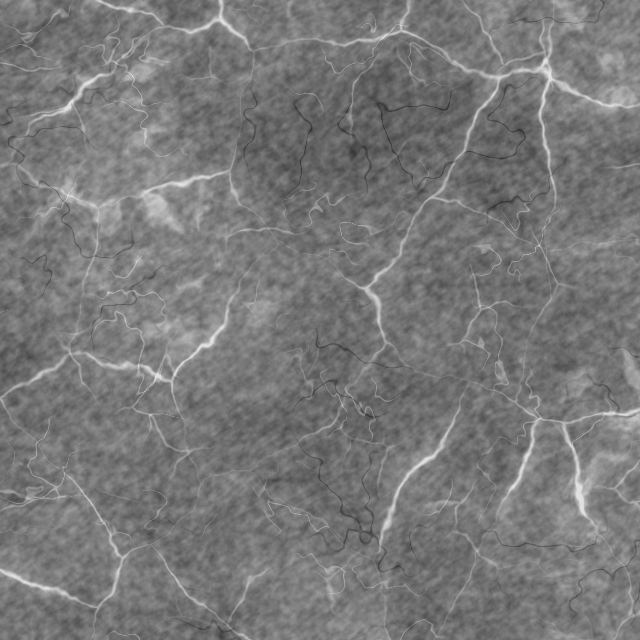
Reproduce this texture procedurally as a WebGL 2 fragment shader.

```glsl
#version 300 es
precision highp float;
// Grey marble: mottled stone crossed by pale veins, hairline cracks and cloudy mineral patches.
uniform vec2 u_resolution;
out vec4 fragColor;

vec2 hash2(vec2 p) {
    vec3 q = fract(p.xyx * vec3(0.1031, 0.1030, 0.0973));
    q += dot(q, q.yzx + 33.33);
    return fract((q.xx + q.yz) * q.zy);
}

float cornerSlope(vec2 cell, vec2 offset) {
    float angle = 6.2832 * hash2(cell).x;
    return dot(vec2(cos(angle), sin(angle)), offset);
}

float gradientNoise(vec2 p) {
    vec2 i = floor(p), f = fract(p), e = vec2(1.0, 0.0);
    vec2 u = f * f * f * (f * (f * 6.0 - 15.0) + 10.0);
    return mix(mix(cornerSlope(i, f), cornerSlope(i + e, f - e), u.x),
               mix(cornerSlope(i + e.yx, f - e.yx), cornerSlope(i + 1.0, f - 1.0), u.x), u.y);
}

float fbm(vec2 p, int octaves) {
    float sum = 0.0, amplitude = 0.5;
    for (int k = 0; k < octaves; k++) {
        sum += amplitude * gradientNoise(p);
        p = mat2(1.6, 1.2, -1.2, 1.6) * p + 17.3;
        amplitude *= 0.5;
    }
    return sum;
}

// Fractal noise stretched along the x axis, keeping its direction
float streaks(vec2 p) {
    return 0.5 * gradientNoise(p) + 0.35 * gradientNoise(p * 2.1 + 7.7)
         + 0.25 * gradientNoise(p * 4.3 + 31.1);
}

// x: distance to the nearest cell border, y: random value of the cell
vec2 cellBorder(vec2 p) {
    vec2 i = floor(p), f = fract(p), nearest = vec2(0.0), home = vec2(0.0);
    float best = 9.0, border = 9.0;
    for (int y = -1; y <= 1; y++)
    for (int x = -1; x <= 1; x++) {
        vec2 g = vec2(x, y), r = g + hash2(i + g) - f;
        if (dot(r, r) < best) { best = dot(r, r); nearest = r; home = g; }
    }
    for (int y = -2; y <= 2; y++)
    for (int x = -2; x <= 2; x++) {
        vec2 g = home + vec2(x, y), r = g + hash2(i + g) - f, d = r - nearest;
        if (dot(d, d) > 1e-4) border = min(border, dot(0.5 * (r + nearest), normalize(d)));
    }
    return vec2(border, hash2(i + home + 51.0).y);
}

// Thin line along the zero contour of a noise field
float hairline(vec2 p, float frequency, float width) {
    float d = abs(gradientNoise(p * frequency) + 0.22 * gradientNoise(p * frequency * 4.0)) / frequency;
    return 1.0 - smoothstep(0.0, width, d);
}

void main() {
    vec2 p = gl_FragCoord.xy / min(u_resolution.x, u_resolution.y);
    vec2 grainAxis = mat2(0.83, -0.56, 0.56, 0.83) * p;

    // Bent coordinates make the veins wander
    vec2 bend = vec2(fbm(p * 5.0 + 3.1, 5), fbm(p * 5.0 + 41.7, 5));
    vec2 q = p + 0.09 * bend;

    // Stone body: broad clouds, slanted streaks, fine grain
    float clouds = fbm(p * 3.0 + 11.0, 4);
    float slanted = streaks(grainAxis * vec2(11.0, 27.0) + 2.0 * bend);
    float grain = fbm(p * 62.0, 3);
    float fibre = gradientNoise(grainAxis * vec2(60.0, 150.0) + 3.0 * bend);
    float tone = 0.44 + 0.17 * clouds + 0.13 * slanted + 0.23 * grain + 0.06 * fibre;
    tone += 0.09 * fbm(q * 16.0 + 5.0, 4);

    // Main vein network with varying strength and a soft halo
    vec2 cell = cellBorder(q * 3.7 + 2.6);
    float d = cell.x / 3.7;
    float strength = smoothstep(-0.22, 0.3, gradientNoise(p * 5.5 + 23.0));
    float width = 0.0022 + 0.0035 * strength;
    tone += 0.035 * (cell.y - 0.5);
    tone += (0.06 + 0.2 * strength) * (1.0 - smoothstep(0.0, width, d));
    tone += (0.02 + 0.09 * strength) * exp(-d * 85.0);

    // Finer broken veins
    float fine = cellBorder(q * 8.0 + 13.0).x / 8.0;
    float broken = smoothstep(0.05, 0.35, gradientNoise(p * 6.0 + 67.0));
    tone += 0.17 * broken * (1.0 - smoothstep(0.0, 0.0035, fine));

    // Bright and dark hairlines
    float brightMask = smoothstep(0.0, 0.35, gradientNoise(p * 7.0 + 83.0));
    float darkMask = smoothstep(0.0, 0.3, gradientNoise(p * 4.5 + 97.0));
    tone += 0.17 * brightMask * hairline(q + 5.0, 12.0, 0.0026);
    tone -= 0.13 * darkMask * hairline(grainAxis + 0.05 * bend + 9.0, 9.0, 0.003);

    // Dark slanted smudges
    tone -= 0.08 * darkMask * smoothstep(0.0, 0.35, slanted);

    // Cloudy pale mineral patches
    float region = smoothstep(0.05, 0.4, gradientNoise(p * 2.6 + 129.0));
    float patches = smoothstep(0.02, 0.3, fbm(grainAxis * vec2(13.0, 17.0) + 2.0 * bend + 71.0, 4));
    tone += region * (0.03 + 0.2 * patches);

    fragColor = vec4(vec3(clamp(tone, 0.2, 0.88)), 1.0);
}
```
